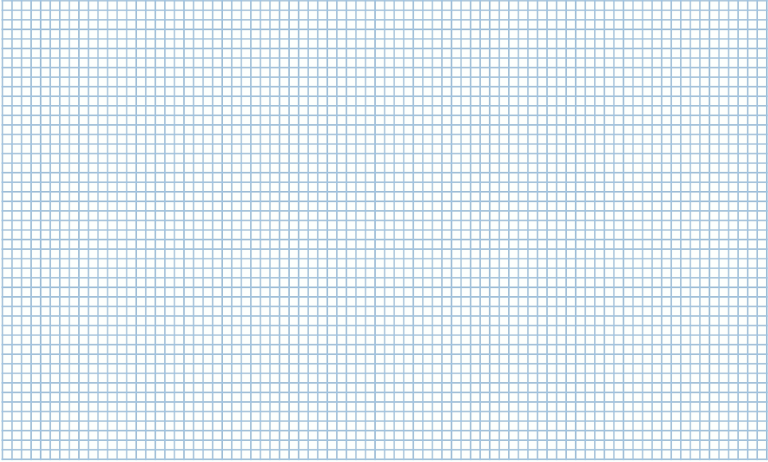
Give the GLSL for this pattern, as a Shadertoy shader.

```glsl
// Graph paper: a closed grid of soft blue rules on near-white paper.
// Each ruling is the exact box-filtered coverage of a line on one pixel;
// a hash varies the ink from rule to rule, and crossings are clearer blue.

// Lengths are fractions of the canvas width.
const vec2  CELLS         = vec2(80.0, 48.0);  // squares across and down
const float PITCH         = 0.01244;           // side of one square
const float LINE_WIDTH    = 0.0021;
const vec2  GRID_SHIFT    = vec2(0.0008, 0.0013);  // from the canvas centre
const float INK_VARIATION = 0.16;              // strength change per rule
const vec3  PAPER         = vec3(0.993, 1.0, 0.993);
const vec3  RULE          = vec3(0.66, 0.77, 0.855);
const vec3  CROSSING      = vec3(0.62, 0.77, 0.90);

// Sine-free hash of a rule's index, from 0 to 1.
vec2 hash(vec2 index) {
    vec2 h = fract((index + vec2(71.0, 139.0)) * 0.1031);
    h *= h + 33.33;
    h *= h + h;
    return fract(h);
}

// Share of a pixel, per axis, that lies within halfSize of the centre.
vec2 boxCoverage(vec2 offset, vec2 halfSize, float pixel) {
    vec2 high = min(offset + 0.5 * pixel, halfSize);
    vec2 low  = max(offset - 0.5 * pixel, -halfSize);
    return clamp((high - low) / pixel, 0.0, 1.0);
}

void mainImage(out vec4 fragColor, in vec2 fragCoord) {
    float pixel = 1.0 / iResolution.x;
    vec2 p = (fragCoord - 0.5 * iResolution.xy) * pixel - GRID_SHIFT;

    // Offset from the nearest rule; clamping closes the grid at its border.
    vec2 halfCells = 0.5 * CELLS;
    vec2 nearest = clamp(floor(p / PITCH + 0.5), -halfCells, halfCells);
    vec2 halfLine = vec2(0.5 * LINE_WIDTH);
    vec2 rules = boxCoverage(p - nearest * PITCH, halfLine, pixel);

    // Each rule ends at the outer edge of the perpendicular border.
    vec2 extent = boxCoverage(p, halfCells * PITCH + halfLine, pixel);
    rules *= extent.yx;

    // Ink is the union of both rulings, tinted where they meet.
    float meeting = rules.x * rules.y;
    vec2 strength = 1.0 + INK_VARIATION * (2.0 * hash(nearest) - 1.0);
    vec2 inked = rules * strength;
    float ink = inked.x + inked.y - inked.x * inked.y;
    vec3 inkColor = mix(RULE, CROSSING, meeting);
    fragColor = vec4(mix(PAPER, inkColor, ink), 1.0);
}
```
